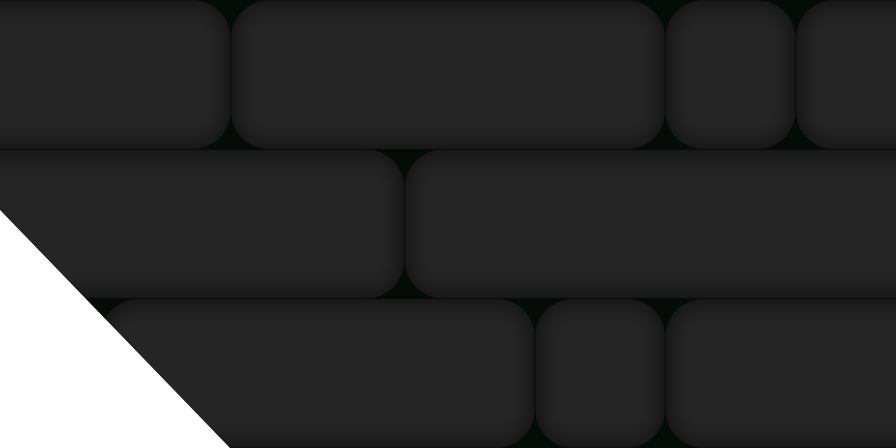
Reproduce this pattern procedurally as a WebGL 2 fragment shader.

```glsl
#version 300 es
precision highp float;

uniform vec2 u_resolution;
out vec4 outColor;

float roundedBox(vec2 p, vec2 halfSize, float radius) {
    vec2 q = abs(p) - halfSize + radius;
    return length(max(q, 0.0)) + min(max(q.x, q.y), 0.0) - radius;
}

// Joint positions of each course, in steps of the brick grid
vec3 courseJoints(float row) {
    if (row < 1.0) return vec3(2.0, 12.0, 15.0);
    if (row < 2.0) return vec3(-8.0, 9.0, 28.0);
    return vec3(5.0, 15.0, 18.0);
}

void main() {
    // Three courses fill the canvas height
    vec2 p = gl_FragCoord.xy / u_resolution.y * 3.0;
    float pixel = 3.0 / u_resolution.y;
    float row = floor(p.y);

    // Nearest joint on either side
    vec3 joints = courseJoints(mod(row, 3.0)) * 0.291 + 0.09;
    float left = -2.5;
    float right = 8.3;
    for (int i = 0; i < 3; i++) {
        if (joints[i] <= p.x) left = max(left, joints[i]);
        else right = min(right, joints[i]);
    }

    // Brick with a soft inner shadow
    vec2 center = vec2(0.5 * (left + right), row + 0.5);
    vec2 halfSize = vec2(0.5 * (right - left), 0.5) - 0.003;
    float dist = roundedBox(p - center, halfSize, 0.25);
    float light = smoothstep(-0.19, 0.19, -dist);
    vec3 brick = mix(vec3(0.035), vec3(0.147), light);
    vec3 gap = vec3(0.02, 0.042, 0.024);
    float cover = 1.0 - smoothstep(-0.5 * pixel, 0.5 * pixel, dist);
    vec3 color = mix(gap, brick, cover);

    // White corner below the diagonal cut
    vec2 cut = vec2(1.54, 1.594);
    float cutDist = (p.x / cut.x + p.y / cut.y - 1.0) / length(1.0 / cut);
    float corner = 1.0 - smoothstep(-0.5 * pixel, 0.5 * pixel, cutDist);
    color = mix(color, vec3(1.0), corner);

    outColor = vec4(color, 1.0);
}
```
